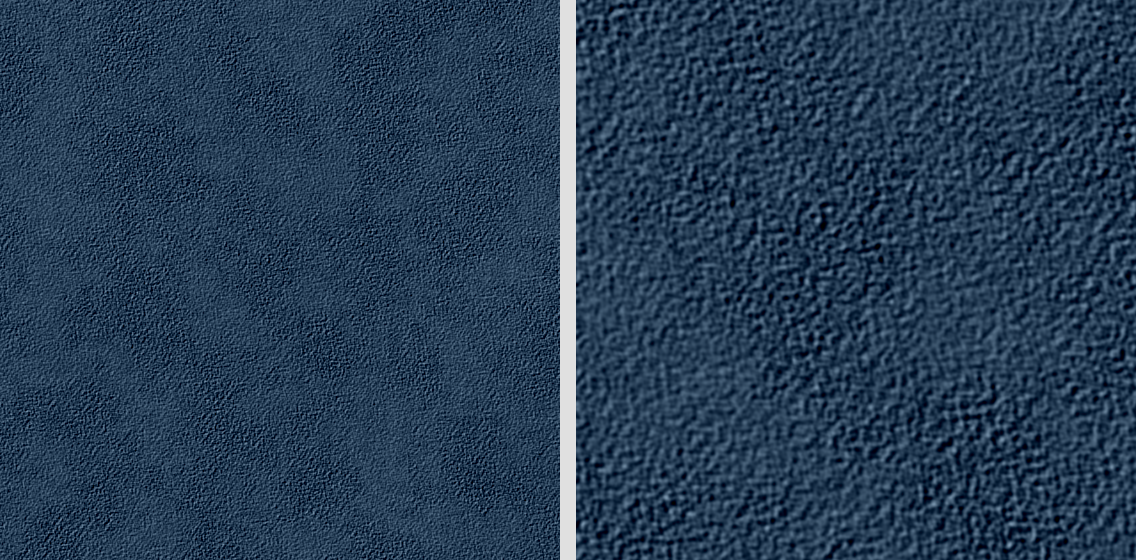
Left: the whole. Right: its middle third, enlarged.
A WebGL 2 fragment shader for this texture:

```glsl
#version 300 es
precision highp float;

uniform vec2 u_resolution;
out vec4 outColor;

const vec3 BASE_COLOR = vec3(0.140, 0.232, 0.325);
const vec3 TONE_TINT = vec3(0.98, 1.02, 1.02);
const float GRAIN_SCALE = 190.0;
const float FINE_SCALE = 315.0;
const float FINE_WEIGHT = 0.6;
const vec2 LIGHT_STEP = vec2(-0.0023, 0.0018);
const float PIT_DEPTH = 0.35;
const float PATCH_SCALE = 6.5;
const float SMOOTH_CONTRAST = 0.16;
const float ROUGH_CONTRAST = 0.29;
const float PATCH_SHADE = 0.05;
const float MOTTLE_SCALE = 42.0;
const float MOTTLE_SHADE = 0.045;
const float BROAD_SCALE = 3.0;
const float BROAD_SHADE = 0.03;

// Integer hash of a lattice point, returned as 0..1
float hash(ivec2 cell) {
    uvec2 q = uvec2(cell) * uvec2(1597u, 3571u);
    uint n = (q.x ^ (q.y * 7919u)) * 747797u + 28913u;
    n = (n ^ (n >> 15u)) * 277803u;
    n = (n ^ (n >> 13u)) * 668265u;
    n ^= n >> 16u;
    return float(n & 65535u) / 65535.0;
}

float cornerSlope(ivec2 cell, vec2 offset) {
    float angle = 6.28318 * hash(cell);
    return dot(vec2(cos(angle), sin(angle)), offset);
}

// Gradient noise, centred on zero
float noise(vec2 p) {
    ivec2 cell = ivec2(floor(p));
    vec2 f = fract(p);
    vec2 w = f * f * f * (f * (f * 6.0 - 15.0) + 10.0);
    float low = mix(cornerSlope(cell, f),
                    cornerSlope(cell + ivec2(1, 0), f - vec2(1.0, 0.0)), w.x);
    float high = mix(cornerSlope(cell + ivec2(0, 1), f - vec2(0.0, 1.0)),
                     cornerSlope(cell + ivec2(1, 1), f - vec2(1.0, 1.0)), w.x);
    return mix(low, high, w.y);
}

const mat2 TURN = mat2(0.8, 0.6, -0.6, 0.8);

float fractalNoise(vec2 p) {
    float sum = 0.0;
    float weight = 1.0;
    for (int i = 0; i < 5; i++) {
        sum += weight * noise(p);
        p = TURN * p * 2.03 + 17.3;
        weight *= 0.68;
    }
    return sum;
}

// Height of the napped surface, with the lattices turned apart
float napHeight(vec2 p) {
    return noise(TURN * p * GRAIN_SCALE + 40.0)
         + FINE_WEIGHT * noise(p * FINE_SCALE + 90.0);
}

void main() {
    vec2 uv = gl_FragCoord.xy / min(u_resolution.x, u_resolution.y);

    // Ragged patches where the nap is brushed flat or raised
    float roughness = smoothstep(-0.6, 0.6, fractalNoise(uv * PATCH_SCALE + 8.0));
    float contrast = mix(SMOOTH_CONTRAST, ROUGH_CONTRAST, roughness);

    // Side-lit relief of the grain, with shaded pits
    float height = napHeight(uv);
    float relief = height - napHeight(uv + LIGHT_STEP) + PIT_DEPTH * height;

    // Shading from grain to broad scale
    float tone = contrast * relief;
    tone += PATCH_SHADE * (0.5 - roughness);
    tone += MOTTLE_SHADE * noise(uv * MOTTLE_SCALE + 60.0);
    tone += BROAD_SHADE * noise(uv * BROAD_SCALE + 25.0);

    outColor = vec4(clamp(BASE_COLOR + TONE_TINT * tone, 0.0, 1.0), 1.0);
}
```
